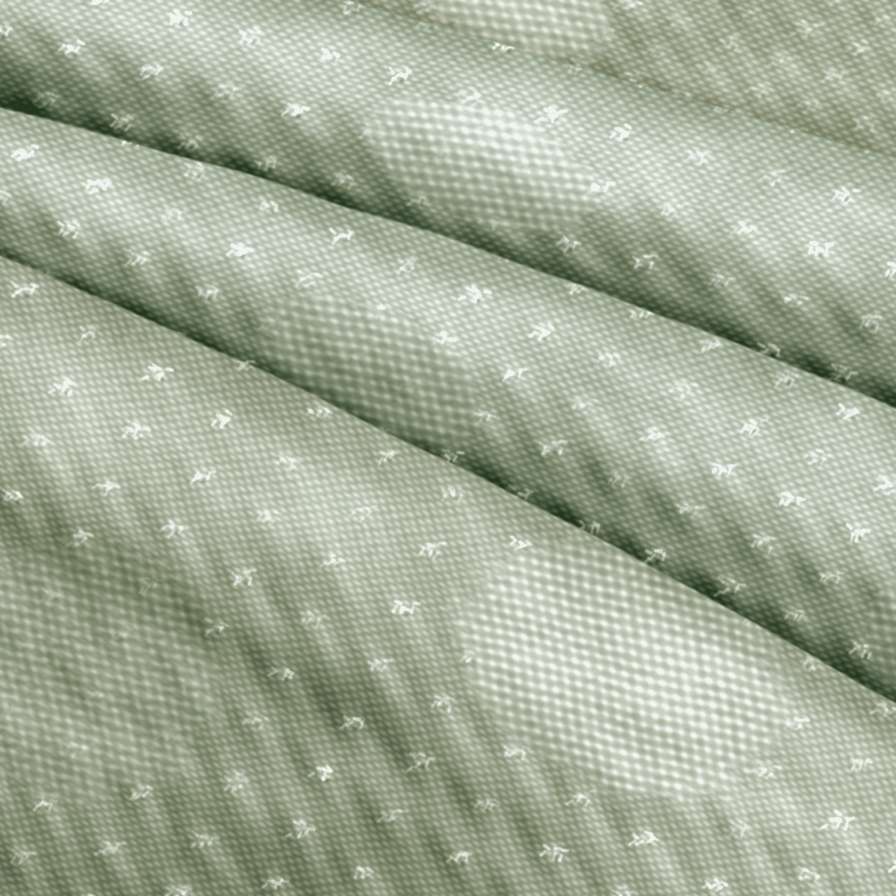
This texture is drawn by a WebGL 2 fragment shader. Its source:

```glsl
#version 300 es
precision highp float;
uniform vec2 u_resolution;
out vec4 fragColor;

const float TAU = 6.2831853;
const vec3 SHADOW = vec3(0.26, 0.31, 0.21);
const vec3 SAGE = vec3(0.53, 0.56, 0.45);
const vec3 SHEEN = vec3(0.85, 0.87, 0.82);
const vec3 COOL_TINT = vec3(-0.014, 0.004, 0.008);
const vec2 FINE_THREADS = vec2(70.0, 88.0);
const vec2 COARSE_THREADS = vec2(70.0, 82.0);
const float FINE_DEPTH = 0.085;
const float COARSE_DEPTH = 0.12;
const float TUFT_GLOW = 0.3;
const float WRINKLE = 0.1;

float hash(vec2 c) {
    return fract(sin(dot(c, vec2(127.1, 311.7))) * 43758.55);
}

vec2 gradient(vec2 c) {
    float a = TAU * hash(c);
    return vec2(cos(a), sin(a));
}

float gradientNoise(vec2 p) {
    vec2 i = floor(p), f = p - i;
    vec2 u = f * f * f * (f * (f * 6.0 - 15.0) + 10.0);
    vec2 e = vec2(0.0, 1.0);
    float low = mix(dot(gradient(i), f), dot(gradient(i + e.yx), f - e.yx), u.x);
    float high = mix(dot(gradient(i + e), f - e), dot(gradient(i + e.yy), f - e.yy), u.x);
    return mix(low, high, u.y);
}

vec2 rotate(vec2 p, float a) {
    return vec2(cos(a) * p.x + sin(a) * p.y, cos(a) * p.y - sin(a) * p.x);
}

// Tilted ellipse with a ragged, faded rim
float disc(vec2 p, vec2 center, vec2 radii, float tilt) {
    float r = length(rotate(p - center, tilt) / radii);
    r += 0.14 * gradientNoise(p * 60.0) + 0.1 * gradientNoise(p * 17.0);
    return 1.0 - smoothstep(0.84, 1.08, r);
}

// Ragged knot of short bright stitches around the cell centre
float tuft(vec2 r, vec2 cell) {
    float glow = 0.35 * exp(-dot(r, r) / 0.00007);
    for (int i = 0; i < 6; i++) {
        float k = float(i);
        vec2 scatter = vec2(hash(cell + k), hash(cell - k - 7.3)) - 0.5;
        vec2 q = r - vec2((k - 2.5) * 0.004, (mod(k, 2.0) - 0.5) * 0.007) - scatter * 0.008;
        q = rotate(q, 0.9 * scatter.x + (mod(k, 2.0) < 0.5 ? 0.9 : -0.4));
        q.x -= clamp(q.x, -0.003, 0.003);
        glow += 0.8 * (1.0 - smoothstep(0.0, 0.0032, length(q)));
    }
    vec2 pit = r - vec2(0.003, -0.006);
    return (min(glow, 1.2) - 0.6 * exp(-dot(pit, pit) / 0.00001)) * mix(0.4, 1.0, hash(cell + 3.1));
}

// Tone of one sheet: base light, quilted puffs, weave and tufts
float cloth(vec2 p, float base, float patch_, vec2 origin, mat2 lattice, float puff) {
    vec2 drift = vec2(gradientNoise(p * 9.0), gradientNoise(p * 9.0 + 31.0));
    vec2 q = inverse(lattice) * (p - origin) + 0.14 * drift;
    vec2 cell = floor(q + 0.5);
    vec2 r = lattice * (q - cell);
    float plain = 1.0 - patch_;

    float quilt = sin(TAU * (q.x - q.y + 0.12)) * (0.6 + 0.4 * cos(TAU * (q.y - 0.1)));
    float tone = base + puff * quilt * mix(0.25, 1.0, plain);

    float angle = atan(lattice[0].y, lattice[0].x);
    vec2 along = rotate(p, angle);
    tone += WRINKLE * gradientNoise(along * vec2(7.0, 22.0));

    vec2 w = along + 0.003 * drift;
    vec2 f = w * TAU * FINE_THREADS;
    float fine = cos(f.x) * cos(f.y) + 0.35 * cos(2.0 * f.y);
    fine += 0.9 * gradientNoise(w * vec2(85.0, 190.0));
    vec2 c = (rotate(p, angle * 0.4) + 0.004 * drift) * TAU * COARSE_THREADS;
    float dash = 0.5 * cos(c.x + 0.35 * c.y) + 0.7 * cos(c.y);
    float coarse = dash + 0.35 * dash * dash - 0.15 + 0.9 * gradientNoise(p * vec2(80.0, 110.0));
    tone += mix(FINE_DEPTH * fine, COARSE_DEPTH * coarse, patch_) * mix(0.6, 1.0, base);

    float strength = smoothstep(0.045, 0.08, length(lattice[0]));
    return tone + plain * TUFT_GLOW * strength * tuft(r, cell);
}

// Light over a rounded fold, t from its top edge to its underside
float foldLight(float t, float edge, float crest, float under) {
    float light = mix(edge, crest, smoothstep(0.0, 0.28, t));
    light = mix(light, under, smoothstep(0.4, 0.86, t));
    return light - 0.23 * smoothstep(0.87, 1.0, t);
}

void main() {
    vec2 p = gl_FragCoord.xy / u_resolution;
    float soft = 0.0015 + 0.7 / u_resolution.y;

    // Fold edges, top to bottom
    float edgeA = 1.113 - 0.29 * p.x;
    float edgeB = 0.88 - 0.25 * p.x - 0.086 * p.x * p.x + 0.004 * gradientNoise(vec2(p.x * 9.0, 2.0));
    float edgeC = 0.715 - 0.42 * p.x - 0.08 * p.x * p.x + 0.004 * gradientNoise(vec2(p.x * 8.0, 5.0));

    // Flat sheet behind
    float patchBack = disc(p, vec2(0.58, 0.995), vec2(0.108, 0.06), -0.25);
    float baseBack = 0.68 + 0.11 * patchBack - 0.14 * exp((p.y < edgeA ? 0.0 : edgeA - p.y) / 0.016);
    float tone = cloth(p, baseBack, patchBack * 0.8, vec2(0.898, 0.967),
        mat2(0.058, -0.02, -0.026, -0.032), 0.045);

    // Upper roll
    float t = (edgeA - p.y) / (edgeA - edgeB);
    float patchTop = disc(p, vec2(0.54, 0.815), vec2(0.137, 0.066), -0.36);
    float base = foldLight(t, 0.67, 0.81, 0.54) + 0.08 * patchTop;
    base -= 0.16 * smoothstep(0.12, 0.0, p.x) * smoothstep(0.7, 0.9, t);
    float roll = cloth(p, base, patchTop * 0.8, vec2(0.612, 0.87),
        mat2(0.0833, -0.0221, -0.03, -0.0586), 0.015 + 0.065 * smoothstep(0.35, 0.75, t));
    tone = mix(tone, roll, smoothstep(-soft, soft, edgeA - p.y));

    // Middle roll
    t = (edgeB - p.y) / (edgeB - edgeC);
    float patchMid = disc(p, vec2(0.415, 0.585), vec2(0.138, 0.072), -0.45);
    patchMid = max(patchMid, disc(p, vec2(1.005, 0.295), vec2(0.04, 0.062), 0.0));
    base = foldLight(t, 0.68, 0.79, 0.53) + 0.03 * patchMid;
    roll = cloth(p, base, patchMid * 0.8, vec2(0.531, 0.668),
        mat2(0.077, -0.035, -0.035, -0.0495), 0.015 + 0.065 * smoothstep(0.3, 0.7, t));
    tone = mix(tone, roll, smoothstep(-soft, soft, edgeB - p.y));

    // Front sheet with a shallow valley
    float depth = edgeC - p.y;
    float patchFront = disc(p, vec2(0.697, 0.251), vec2(0.2, 0.135), -0.42);
    float patchLeft = disc(p, vec2(0.095, 0.25), vec2(0.16, 0.15), 0.2);
    float valley = exp(-pow((p.y - 0.427 + 0.565 * p.x) / 0.045, 2.0));
    base = 0.63 + 0.13 * smoothstep(0.0, 0.09, depth) - 0.15 * smoothstep(0.12, 0.32, depth);
    base -= 0.12 * valley * smoothstep(0.65, 0.3, p.x);
    base += 0.09 * smoothstep(0.45, 0.8, p.x) * smoothstep(0.1, 0.3, depth);
    base -= 0.09 * smoothstep(0.16, 0.0, p.y) * smoothstep(0.9, 0.3, p.x);
    base += 0.07 * patchFront + 0.03 * patchLeft;
    roll = cloth(p, base, max(patchFront * 0.95, patchLeft * 0.7), vec2(0.176, 0.581),
        mat2(0.0755, -0.0495, -0.0286, -0.0612), 0.015 + 0.06 * smoothstep(0.1, 0.28, depth));
    float front = smoothstep(-soft, soft, depth);
    tone = mix(tone, roll, front);

    // Tone to colour, with cooler shade on the rolls
    vec3 color = mix(SHADOW, SAGE, clamp((tone - 0.31) / 0.25, -0.4, 1.0));
    color = mix(color, SHEEN, clamp((tone - 0.56) / 0.31, 0.0, 1.3));
    float rolls = smoothstep(-soft, soft, edgeA - p.y) * mix(1.0, 0.4, front);
    color += COOL_TINT * rolls;
    fragColor = vec4(clamp(color, 0.0, 1.0), 1.0);
}
```
